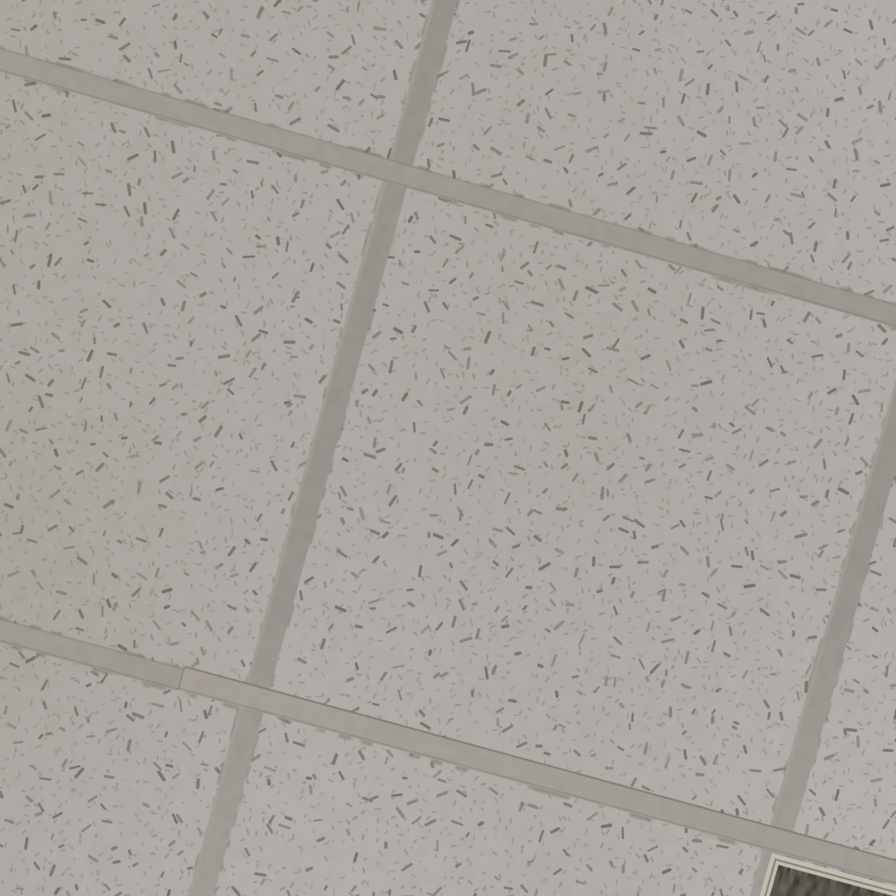
Write a Shadertoy shader that draws this texture.

```glsl
// Tilted suspended ceiling: speckled, fissured tiles in a grid of flat metal rails.
#define TILE_SIZE 0.614
#define RAIL_HALF 0.0138
#define FISSURE_CELL 0.027
#define PIT_CELL 0.0125
#define TILE_DARK vec3(0.655, 0.636, 0.612)
#define TILE_LIGHT vec3(0.715, 0.698, 0.682)
#define FISSURE_COLOR vec3(0.44, 0.42, 0.39)
#define RAIL_COLOR vec3(0.59, 0.572, 0.55)
#define RAIL_WARM vec3(0.645, 0.622, 0.59)
#define SHADOW_COLOR vec3(0.46, 0.44, 0.40)

float hash(vec2 p) {
    vec3 q = fract(vec3(p.xyx) * 0.1031);
    q += dot(q, q.yzx + 33.33);
    return fract((q.x + q.y) * q.z);
}

float noise(vec2 p) {
    vec2 i = floor(p), f = fract(p);
    f = f * f * (3.0 - 2.0 * f);
    return mix(mix(hash(i), hash(i + vec2(1, 0)), f.x),
               mix(hash(i + vec2(0, 1)), hash(i + vec2(1, 1)), f.x), f.y);
}

// Soft coverage of the inside of a signed distance
float cover(float d, float px) {
    return smoothstep(px, -px, d);
}

// Tile coordinates: whole numbers fall on the rail centres
vec2 tileCoords(vec2 p) {
    return vec2((p.x - 0.224 - 0.273 * p.y) / (0.627 + 0.010 * p.y),
                (p.y - 0.296 + 0.272 * p.x) / (0.637 - 0.014 * p.x));
}

// Randomly turned short strokes, one at most per cell
float strokes(vec2 p, float cell, float halfLen, float radius, float chance, float seed, float px) {
    vec2 base = floor(p / cell);
    float ink = 0.0;
    for (int j = -1; j <= 1; j++)
    for (int i = -1; i <= 1; i++) {
        vec2 id = base + vec2(i, j);
        vec2 key = id + seed;
        if (hash(key + 71.3) > chance) continue;
        vec2 center = (id + vec2(hash(key + 11.7), hash(key + 37.1))) * cell;
        float angle = 3.1416 * hash(key + 53.9);
        vec2 dir = vec2(cos(angle), sin(angle));
        float len = halfLen * mix(0.35, 1.2, hash(key + 91.3));
        vec2 q = p - center;
        q -= dir * clamp(dot(q, dir), -len, len);
        float r = radius * mix(0.7, 1.2, hash(key + 23.5));
        float strength = mix(0.5, 1.0, hash(key + 67.7));
        ink = max(ink, strength * cover(length(q) - r, px));
    }
    return ink;
}

vec3 tileSurface(vec2 p, vec2 q, float px) {
    // Broad light: paler to the right and below, dimmer near the left centre
    float light = 0.36 + 0.40 * (p.x - 0.45) + 0.35 * (noise(p * 3.0 + 4.0) - 0.5);
    light += 0.25 * smoothstep(0.5, 0.0, p.y);
    light += 0.18 * (noise(q * 160.0) - 0.5) + 0.20 * (noise(q * 70.0) - 0.5);
    vec3 col = mix(TILE_DARK, TILE_LIGHT, clamp(light, 0.0, 1.0));

    // Fine pits, then the longer fissures
    float pits = strokes(q, PIT_CELL, 0.0022, 0.0011, 0.75, 200.0, px);
    float fissures = strokes(q, FISSURE_CELL, 0.0050, 0.0016, 0.88, 500.0, px);
    col = mix(col, FISSURE_COLOR, 0.42 * pits);
    return mix(col, FISSURE_COLOR, 0.95 * fissures);
}

void mainImage(out vec4 fragColor, in vec2 fragCoord) {
    float px = 1.0 / iResolution.y;
    vec2 p = fragCoord * px;
    vec2 uv = tileCoords(p);
    vec2 line = round(uv);
    vec2 d = (uv - line) * TILE_SIZE;
    vec3 col = tileSurface(p, uv * TILE_SIZE + 20.0, px);

    // Uneven contact shadow beside the rails
    float edge = min(abs(d.x), abs(d.y)) - RAIL_HALF;
    float patches = smoothstep(0.45, 0.8, noise(uv * 45.0));
    col = mix(col, SHADOW_COLOR, 0.5 * patches * cover(edge - 0.002, 0.002));

    // Rails along the columns, with a pale left lip
    float grain = 0.02 * (noise(uv * 60.0) - 0.5);
    vec3 steel = RAIL_COLOR + grain + 0.03 * smoothstep(0.4, 0.0, p.y);
    steel = mix(steel, RAIL_WARM, 0.6 * cover(d.x + RAIL_HALF - 0.004, px));
    col = mix(col, steel, cover(abs(d.x) - RAIL_HALF, px));

    // Rails along the rows lie on top; the lower one has a raised lap joint
    float lower = step(line.y, 0.5);
    float lap = lower * smoothstep(-0.142, -0.138, uv.x);
    float across = d.y - 0.002 * lap;
    float halfWidth = RAIL_HALF - 0.0012 + 0.001 * lap;
    float warmth = clamp(0.35 + 0.4 * lap - 0.25 * p.x, 0.0, 1.0);
    vec3 face = mix(RAIL_COLOR + 0.012, RAIL_WARM + 0.01, warmth) + grain;
    face = mix(face, SHADOW_COLOR, 0.35 * cover(abs(across + halfWidth - 0.002) - 0.001, px));
    col = mix(col, face, cover(abs(across) - halfWidth, px));
    float topLine = cover(abs(across - halfWidth) - 0.001, px);
    col = mix(col, SHADOW_COLOR, topLine * (0.35 + 0.4 * lap));
    float seam = lower * cover(abs(uv.x + 0.14) - 0.0015, px);
    col = mix(col, SHADOW_COLOR, 0.5 * seam * cover(abs(across) - halfWidth, px));

    // Recessed fixture in the lower right corner: pale frame, dark louvre
    vec2 inset = vec2(uv.x - 0.995, -0.022 - uv.y) * TILE_SIZE;
    float depth = min(inset.x, inset.y);
    vec3 louvre = mix(vec3(0.23, 0.21, 0.19), vec3(0.42, 0.40, 0.36), noise(uv * vec2(180.0, 50.0)));
    vec3 frame = mix(vec3(0.74, 0.75, 0.69), vec3(0.50, 0.50, 0.44), cover(abs(depth - 0.006) - 0.001, px));
    col = mix(col, frame, cover(-depth, px));
    col = mix(col, louvre, cover(0.011 - depth, px));

    fragColor = vec4(col, 1.0);
}
```
